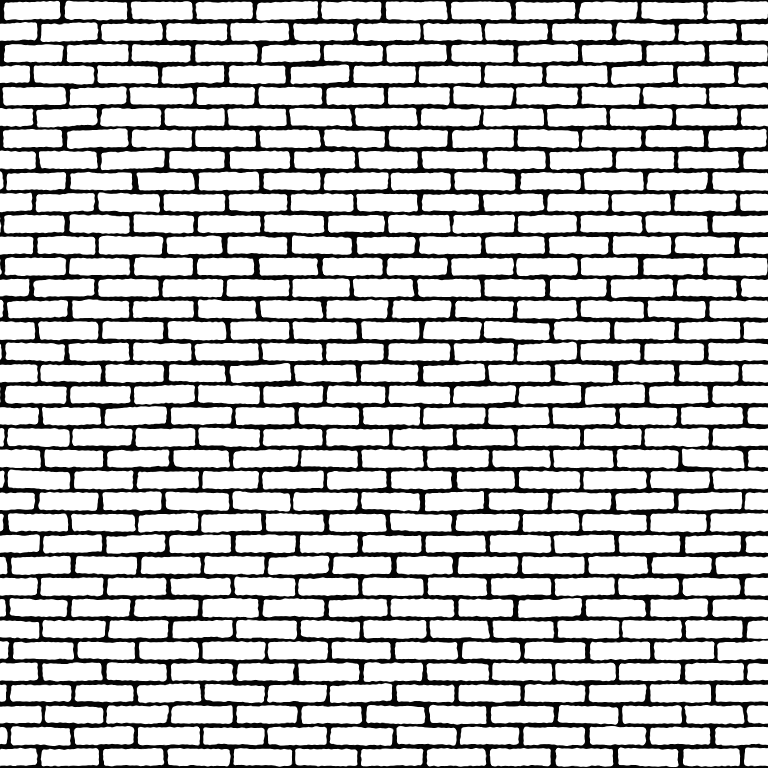
Give the GLSL for this pattern, as a three.js fragment shader.

```glsl
// Running-bond brick wall: white rounded bricks parted by hand-inked black joints.
// Each brick is a rounded box between two jittered joints, slightly skewed,
// with its outline roughened by gradient noise. One unit is one course high.
varying vec2 vUv;

const float COURSES = 36.0;
const float BRICK_LENGTH = 3.0;     // 12 bricks across
const float BED_JOINT = 0.185;      // horizontal joint thickness
const float HEAD_JOINT = 0.20;      // vertical joint thickness
const float CORNER_RADIUS = 0.13;
const vec3 MORTAR = vec3(0.01);
const vec3 BRICK = vec3(1.0);

float hash(vec2 p) {
  vec3 q = fract(vec3(p.xyx) * 0.1031);
  q += dot(q, q.yzx + 33.33);
  return fract((q.x + q.y) * q.z);
}

float signedHash(vec2 p) {
  return 2.0 * hash(p) - 1.0;
}

// Mostly small values, with a few strong outliers.
float rareHash(vec2 p) {
  float s = signedHash(p);
  return s * s * s;
}

float cornerGradient(vec2 cell, vec2 offset) {
  float angle = 6.2832 * hash(cell);
  return dot(vec2(cos(angle), sin(angle)), offset);
}

float gradientNoise(vec2 p) {
  vec2 i = floor(p);
  vec2 f = p - i;
  vec2 u = f * f * f * (f * (f * 6.0 - 15.0) + 10.0);
  vec2 e = vec2(1.0, 0.0);
  float low = mix(cornerGradient(i, f), cornerGradient(i + e, f - e), u.x);
  float high = mix(cornerGradient(i + e.yx, f - e.yx),
                   cornerGradient(i + e.xx, f - e.xx), u.x);
  return mix(low, high, u.y);
}

float roundedBox(vec2 p, vec2 halfSize, float radius) {
  vec2 q = abs(p) - halfSize + radius;
  return length(max(q, 0.0)) + min(max(q.x, q.y), 0.0) - radius;
}

// Half-bond shift of a course, counted from the top, with a slow drift.
float courseShift(float course) {
  float drift = mix(0.045, 0.13, smoothstep(8.0, 28.0, course));
  return 0.5 * mod(course, 2.0) + drift + 0.04 * signedHash(vec2(course, 71.0));
}

// Position of a vertical joint, in brick lengths.
float jointPosition(float index, float course) {
  return index + 0.035 * signedHash(vec2(index + 20.0, course + 3.0));
}

// Signed distance to the brick that owns point p.
float brickDistance(vec2 p) {
  float course = floor(p.y);
  float x = p.x / BRICK_LENGTH - courseShift(course);
  float nearest = floor(x + 0.5);
  float index = x < jointPosition(nearest, course) ? nearest - 1.0 : nearest;
  float left = jointPosition(index, course);
  float right = jointPosition(index + 1.0, course);
  vec2 id = vec2(index + 40.0, course + 11.0);

  // Size, with slight variation from brick to brick
  vec2 size = vec2((right - left) * BRICK_LENGTH - HEAD_JOINT, 1.0 - BED_JOINT);
  size -= vec2(0.06, 0.03) * vec2(signedHash(id + 50.0), signedHash(id + 90.0));

  // Skewed edges
  vec2 local = vec2((x - 0.5 * (left + right)) * BRICK_LENGTH, p.y - course - 0.5);
  vec2 skew = vec2(0.10, 0.04) * vec2(rareHash(id + 130.0), rareHash(id + 170.0));
  local += skew * local.yx;

  // Rough outline: broad swell plus fine nibbling
  vec2 seed = p + id * 7.3;
  float rough = 0.05 * gradientNoise(seed * 1.3) + 0.05 * gradientNoise(seed * 4.5);
  return roundedBox(local, 0.5 * size, CORNER_RADIUS) + rough;
}

void main() {
  vec2 p = vec2(vUv.x, 1.0 - vUv.y) * COURSES;
  float edge = COURSES * fwidth(vUv.y);
  float coverage = clamp(0.5 - brickDistance(p) / edge, 0.0, 1.0);
  gl_FragColor = vec4(mix(MORTAR, BRICK, coverage), 1.0);
}
```
